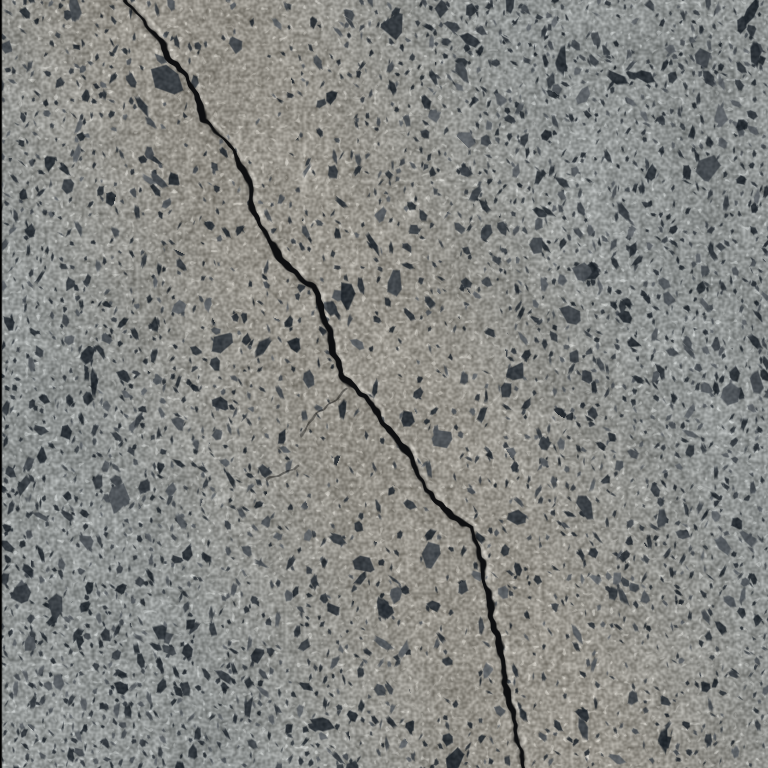
Write a Shadertoy shader that draws this texture.

```glsl
// Weathered concrete with exposed dark aggregate and one long diagonal crack.
// Chips are random convex polygons scattered on jittered grids; the crack is a
// noise-warped polyline with a dark gap, a sunlit lip and a faint side branch.

const vec2 CRACK[17] = vec2[17](
    vec2(.163, 1.0), vec2(.208, .945), vec2(.245, .898), vec2(.267, .844),
    vec2(.312, .792), vec2(.336, .714), vec2(.371, .659), vec2(.406, .625),
    vec2(.427, .577), vec2(.443, .512), vec2(.484, .473), vec2(.527, .414),
    vec2(.573, .339), vec2(.612, .312), vec2(.638, .219), vec2(.655, .128),
    vec2(.684, -.01));

// Large stones: centre and radius
const vec3 STONES[16] = vec3[16](
    vec3(.921, .782, .017), vec3(.576, .427, .015), vec3(.512, .966, .019),
    vec3(.217, .894, .020), vec3(.156, .351, .016), vec3(.560, .275, .016),
    vec3(.473, .264, .012), vec3(.674, .327, .013), vec3(.290, .555, .014),
    vec3(.027, .225, .014), vec3(.742, .591, .014), vec3(.759, .645, .013),
    vec3(.699, .683, .012), vec3(.634, .698, .010), vec3(.916, .924, .013),
    vec3(.286, .475, .011));

vec2 hash2(vec2 p) {
    vec3 q = fract(vec3(p.xyx) * vec3(.1031, .1030, .0973));
    q += dot(q, q.yzx + 33.33);
    return fract((q.xx + q.yz) * q.zy);
}

float gradientAt(vec2 cell, vec2 offset) {
    float angle = 6.2832 * hash2(cell).x;
    return dot(vec2(cos(angle), sin(angle)), offset);
}

float gradientNoise(vec2 p) {
    vec2 i = floor(p), f = p - i;
    vec2 u = f * f * f * (f * (f * 6.0 - 15.0) + 10.0);
    vec2 e = vec2(1.0, 0.0);
    return mix(mix(gradientAt(i, f), gradientAt(i + e, f - e), u.x),
               mix(gradientAt(i + e.yx, f - e.yx), gradientAt(i + 1.0, f - 1.0), u.x), u.y);
}

vec2 noise2(vec2 p) {
    return vec2(gradientNoise(p), gradientNoise(p + 57.3));
}

float segmentDistance(vec2 p, vec2 a, vec2 b) {
    vec2 ab = b - a;
    return length(p - a - ab * clamp(dot(p - a, ab) / dot(ab, ab), 0.0, 1.0));
}

float crackDistance(vec2 p) {
    float d = 1.0;
    for (int i = 0; i < 16; i++) d = min(d, segmentDistance(p, CRACK[i], CRACK[i + 1]));
    return d;
}

// Irregular convex chip, taller than wide and leaning with its seed
float chipDistance(vec2 p, float radius, float aspect, vec2 seed) {
    float lean = (hash2(seed + 3.7).x - .62) * 1.8;
    float c = cos(lean), s = sin(lean);
    p = mat2(c, s, -s, c) * p;
    p.x /= aspect;
    float d = -1.0;
    for (int i = 0; i < 6; i++) {
        vec2 r = hash2(seed + float(i) * 7.13 + 1.9);
        float angle = (float(i) + .7 * r.x) * 1.0472;
        d = max(d, dot(p, vec2(cos(angle), sin(angle))) - radius * (.55 + .45 * r.y));
    }
    return d * aspect;
}

// Coverage in x, tone of the covering chip in y
vec2 chipLayer(vec2 p, float cells, float radius, float density, float seed, float blur) {
    vec2 g = p * cells, home = floor(g), result = vec2(0.0);
    for (int y = -1; y <= 1; y++)
    for (int x = -1; x <= 1; x++) {
        vec2 id = home + vec2(x, y);
        vec2 key = id + seed, jitter = hash2(key), kind = hash2(key + 71.0);
        if (kind.x > density) continue;
        float size = radius * mix(.55, 1.25, hash2(key + 23.0).x);
        float d = chipDistance(g - id - mix(vec2(.1), vec2(.9), jitter), size,
                               mix(.3, .8, kind.y), key);
        float cover = smoothstep(blur, -blur, d / cells);
        if (cover > result.x) result = vec2(cover, hash2(key + 41.0).y);
    }
    return result;
}

vec3 addChips(vec3 ground, vec2 chip, float grain) {
    vec3 stone = mix(vec3(.13, .155, .18), vec3(.37, .39, .41), chip.y * chip.y);
    return mix(ground, stone + grain * .35, chip.x * .93);
}

float glow(vec2 p, vec2 centre, vec2 size) {
    vec2 q = (p - centre) / size;
    return exp(-dot(q, q));
}

void mainImage(out vec4 fragColor, in vec2 fragCoord) {
    vec2 uv = fragCoord / iResolution.xy;
    float blur = .9 / iResolution.y;

    // Cement: warm centre, cooler sides, broad mottling and fine grit
    float band = abs(uv.x - .23 - .5 * (1.0 - uv.y));
    float grain = .13 * gradientNoise(uv * 95.0) + .17 * gradientNoise(uv * 210.0 + 9.0);
    float mottle = .045 * gradientNoise(uv * 6.0) + .05 * gradientNoise(uv * 23.0);
    vec3 color = mix(vec3(.585, .572, .54), vec3(.562, .578, .575), smoothstep(.05, .45, band));
    color += grain + mottle;
    float grit = smoothstep(.28, .5, gradientNoise(uv * 130.0 + 31.0));
    color += .12 * grit;
    float pale = glow(uv, vec2(.537, .725), vec2(.009, .03))
               + glow(uv, vec2(.403, .775), vec2(.013, .025))
               + glow(uv, vec2(.287, .355), vec2(.009, .015));
    color += .13 * pale * (.7 + gradientNoise(uv * 60.0));

    // Aggregate: sparse around the crack, crowded toward the sides
    float density = mix(.3, .72, smoothstep(.03, .38, band)) + .3 * gradientNoise(uv * 5.0 + 4.0);
    color = addChips(color, chipLayer(uv, 78.0, .34, density * .75, 11.0, blur), grain);
    color = addChips(color, chipLayer(uv, 42.0, .38, density * .8, 137.0, blur), grain);
    color = addChips(color, chipLayer(uv, 23.0, .36, density * .3, 263.0, blur), grain);
    for (int i = 0; i < 16; i++) {
        vec3 s = STONES[i];
        float d = chipDistance(uv - s.xy, s.z * 1.15, .8, vec2(float(i) * 13.0, 5.0));
        float tone = .35 + .5 * hash2(vec2(float(i), 91.0)).x;
        color = addChips(color, vec2(smoothstep(blur, -blur, d), tone), grain);
    }

    // Crack: sunlit lip on the right, ragged dark gap, thin branch
    vec2 p = uv + .007 * noise2(uv * 28.0) + .004 * noise2(uv * 75.0);
    float gap = .0029 + .0035 * gradientNoise(uv * 19.0) + .001 * glow(uv, vec2(.52, .42), vec2(.15));
    gap = max(gap, .001);
    float lip = smoothstep(.0055, .001, crackDistance(p - vec2(.006, .003)));
    color += lip * (.09 + .2 * gradientNoise(uv * 45.0));
    float branch = min(segmentDistance(p, vec2(.45, .495), vec2(.39, .435)),
                       segmentDistance(p, vec2(.39, .395), vec2(.35, .375)));
    color *= 1.0 - .4 * smoothstep(.0022, .0004, branch);
    float d = crackDistance(p);
    color *= 1.0 - .25 * smoothstep(.008, .001, d);
    color = mix(color, vec3(.055, .06, .065), smoothstep(gap + blur, gap - blur, d));

    // Narrow dark left border
    color *= smoothstep(.001, .004, uv.x);
    fragColor = vec4(clamp(color, 0.0, 1.0), 1.0);
}
```
